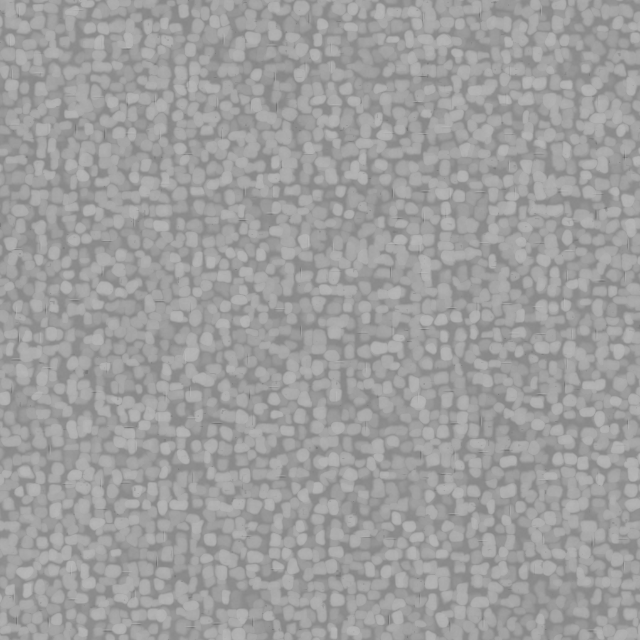
Give the GLSL for this texture, as a WebGL 1 fragment shader.

```glsl
precision highp float;
// Soft grey pebbled surface: layers of rounded grains with fine marks in the gaps.
uniform vec2 u_resolution;

vec3 hash3(vec2 cell) {
  vec3 p = fract(cell.xyx * vec3(0.1031, 0.1030, 0.0973));
  p += dot(p, p.yxz + 33.33);
  return fract((p.xxy + p.yzz) * p.zyx);
}

float noise(vec2 p) {
  vec2 i = floor(p);
  vec2 f = fract(p);
  f = f * f * (3.0 - 2.0 * f);
  float low = mix(hash3(i).x, hash3(i + vec2(1.0, 0.0)).x, f.x);
  float high = mix(hash3(i + vec2(0.0, 1.0)).x, hash3(i + 1.0).x, f.x);
  return mix(low, high, f.y);
}

float roundedBox(vec2 p, vec2 halfSize, float radius) {
  vec2 q = abs(p) - halfSize + radius;
  return length(max(q, 0.0)) + min(max(q.x, q.y), 0.0) - radius;
}

// Brightest grain covering p; fainter grains have softer edges.
float grains(vec2 p, float seed, float size, float faintest, float brightest) {
  vec2 cell = floor(p);
  float cover = 0.0;
  for (int y = -1; y <= 1; y++) {
    for (int x = -1; x <= 1; x++) {
      vec2 id = cell + vec2(float(x), float(y));
      vec3 place = hash3(id + seed);
      vec3 form = hash3(id + seed + 71.7);
      vec2 centre = id + 0.5 + (place.xy - 0.5) * 0.62;
      float stretch = (form.x - 0.5) * 0.2;
      vec2 halfSize = vec2(size + stretch, size - stretch) * mix(0.82, 1.15, form.y);
      float radius = min(halfSize.x, halfSize.y) * mix(0.75, 1.0, form.z);
      float level = mix(faintest, brightest, sqrt(place.z));
      float soft = mix(0.2, 0.1, level);
      float d = roundedBox(p - centre, halfSize, radius);
      float dome = 1.0 - 0.1 * smoothstep(-0.35, 0.0, d);
      cover = max(cover, level * dome * (1.0 - smoothstep(-soft, soft * 0.8, d)));
    }
  }
  return cover;
}

// Short upright or level hairlines, dark with a pale side.
float hairlines(vec2 p) {
  vec2 id = floor(p);
  vec3 h = hash3(id + 311.0);
  vec2 q = fract(p) - 0.5 - (h.xy - 0.5) * 0.4;
  q = h.z < 0.2 ? q.yx : q;
  q.x += 0.12 * q.y * q.y;
  float ends = 1.0 - smoothstep(0.08, 0.24, abs(q.y));
  float dark = 1.0 - smoothstep(0.0, 0.035, abs(q.x));
  float pale = 1.0 - smoothstep(0.0, 0.03, abs(q.x - 0.045));
  return step(h.z, 0.4) * ends * (pale * 0.8 - dark);
}

void main() {
  vec2 uv = gl_FragCoord.xy / min(u_resolution.x, u_resolution.y);

  // Slight warp keeps the outlines irregular.
  vec2 warp = vec2(noise(uv * 75.0), noise(uv * 75.0 + 40.0)) - 0.5;
  vec2 p = uv + warp * 0.006;

  // Bright grains over fainter ones.
  float front = grains(p * 41.0, 13.0, 0.41, 0.25, 1.0);
  float back = grains(p * 46.0 + 0.5, 157.0, 0.4, 0.1, 0.8);
  float cover = max(front, back) + 0.08 * min(front, back);

  // Base tone, slow drift and fine texture.
  float tone = mix(0.545, 0.704, min(cover, 1.0));
  tone += (noise(uv * 9.0) - 0.5) * 0.02;
  tone += (noise(uv * 110.0 + 9.0) - 0.5) * 0.016;
  tone += (noise(uv * 380.0) - 0.5) * 0.014;

  // Hairlines in the gaps and small dark specks on the grains.
  tone += hairlines(uv * 22.0) * 0.09 * (1.0 - 0.75 * cover);
  tone -= 0.07 * smoothstep(0.82, 0.98, noise(uv * vec2(190.0, 240.0) + 77.0))
        * smoothstep(0.6, 0.9, noise(uv * 60.0 + 21.0));

  gl_FragColor = vec4(vec3(tone), 1.0);
}
```
